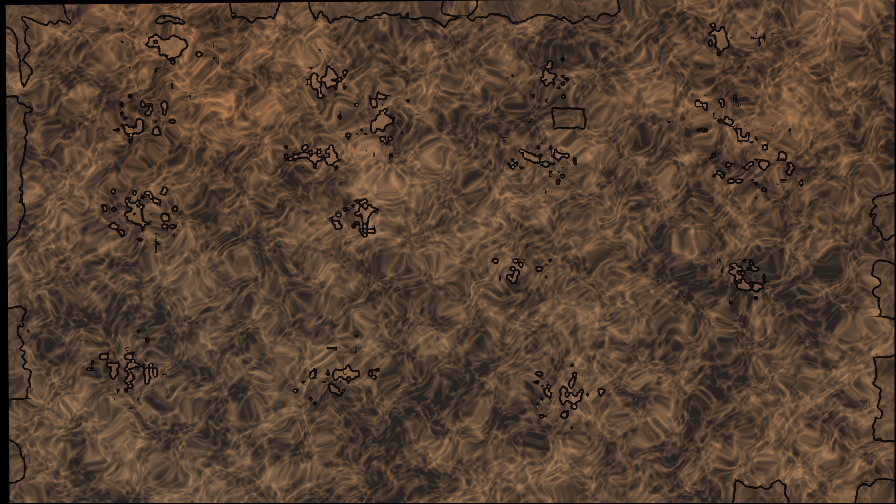
Give the GLSL for this texture, as a WebGL 2 fragment shader.

```glsl
#version 300 es
precision highp float;

uniform vec2 u_resolution;
out vec4 fragColor;

const vec3 SOIL_DARK = vec3(0.23, 0.18, 0.15);
const vec3 SOIL_LIGHT = vec3(0.57, 0.42, 0.29);
const vec3 FLAKE_TAN = vec3(0.56, 0.41, 0.28);
const vec3 PATCH_BROWN = vec3(0.29, 0.23, 0.18);
const vec3 INK = vec3(0.03, 0.025, 0.02);
const int CLUSTER_COUNT = 17;

float hash(vec2 p) {
    vec3 q = fract(p.xyx * 0.1031);
    q += dot(q, q.yzx + 33.33);
    return fract((q.x + q.y) * q.z);
}

float noise(vec2 p) {
    vec2 cell = floor(p);
    vec2 f = fract(p);
    f = f * f * (3.0 - 2.0 * f);
    float low = mix(hash(cell), hash(cell + vec2(1, 0)), f.x);
    float high = mix(hash(cell + vec2(0, 1)), hash(cell + vec2(1, 1)), f.x);
    return mix(low, high, f.y);
}

// Thin bright curls along the middle level of a noise
float fibre(vec2 p) {
    float ridge = 1.0 - abs(2.0 * noise(p) - 1.0);
    return ridge * ridge * ridge;
}

float soilTone(vec2 p) {
    vec2 bend = vec2(noise(p * 24.0 + 7.0), noise(p * 24.0 + 61.0)) - 0.5;
    vec2 q = p + 0.035 * bend;
    // Strands lean up to the right
    vec2 along = vec2(0.8 * q.x + 0.6 * q.y, 0.8 * q.y - 0.6 * q.x) * vec2(0.7, 1.2);
    float tone = 0.40;
    tone += 0.35 * (noise(p * 5.0 + 19.0) - 0.5);
    tone += 0.70 * (noise(q * 19.0 + 43.0) - 0.5);
    tone += 0.50 * (fibre(along * 45.0 + 90.0) - 0.41);
    tone += 0.42 * (fibre(along * 88.0 + 150.0) - 0.41);
    tone += 0.55 * (noise(q * 150.0 + 210.0) - 0.5);
    return clamp(tone, -0.2, 1.25);
}

// Positive inside crumbs gathered around scattered centres
float flakeField(vec2 p, float aspect) {
    float nearest = 9.0;
    for (int i = 0; i < CLUSTER_COUNT; i++) {
        float k = float(i);
        vec2 spot = fract(k * vec2(0.7549, 0.5698) + vec2(0.31, 0.47));
        vec2 centre = vec2(mix(0.08, 0.95, spot.x) * aspect, mix(0.1, 0.96, sqrt(spot.y)));
        float radius = mix(0.045, 0.075, hash(vec2(k, 5.0)));
        nearest = min(nearest, length((p - centre) * vec2(0.85, 1.1)) / radius);
    }
    float crumbs = 0.6 * noise(p * 58.0 + 300.0) + 0.4 * noise(p * 120.0 + 340.0);
    return crumbs - mix(0.44, 0.82, nearest);
}

// Positive inside ragged scraps along the rim and one small block
float patchField(vec2 p, float aspect) {
    float top = 1.0 - p.y + 0.1 * smoothstep(0.68, 0.72, p.x / aspect);
    float bottom = p.y + 0.1 * smoothstep(0.76, 0.72, p.x / aspect);
    float rim = min(min(p.x - 0.012, aspect - p.x), min(top, bottom));
    float ragged = 0.026 * (noise(p * 50.0 + 400.0) - 0.5);
    ragged += 0.012 * (noise(p * 110.0 + 430.0) - 0.5);
    float gaps = 0.08 * smoothstep(0.52, 0.38, noise(p * 12.0 + 460.0));
    float scraps = 0.038 - rim + ragged - gaps;
    vec2 side = abs(p - vec2(0.635 * aspect, 0.764)) - vec2(0.030, 0.019);
    return max(scraps, 0.3 * ragged - max(side.x, side.y));
}

// Turns a field into an approximate distance in canvas heights
float toDistance(float field, float pixel) {
    float slope = length(vec2(dFdx(field), dFdy(field))) / pixel;
    return field / max(slope, 0.2);
}

float outline(float dist, float halfWidth, float pixel) {
    return 1.0 - smoothstep(halfWidth - 0.5 * pixel, halfWidth + 0.5 * pixel, abs(dist));
}

// Uneven black margin, widest at the lower left
float frame(vec2 p, float aspect, float pixel) {
    float left = p.x - mix(0.019, 0.011, p.y);
    float top = 1.0 - p.y - mix(0.010, 0.0, min(p.x / (0.6 * aspect), 1.0));
    float inner = min(min(left, top), min(aspect - p.x - 0.003, p.y - 0.002));
    return 1.0 - smoothstep(-0.5 * pixel, 0.5 * pixel, inner);
}

void main() {
    float pixel = 1.0 / u_resolution.y;
    vec2 p = gl_FragCoord.xy * pixel;
    float aspect = u_resolution.x * pixel;

    // Matted ground with a slow shift from warm to grey
    vec3 colour = mix(SOIL_DARK, SOIL_LIGHT, soilTone(p));
    float warmth = noise(p * 2.5 + 510.0) + 0.4 * (p.y - 0.5) - 0.5;
    colour *= 1.0 + warmth * vec3(0.08, 0.0, -0.08);

    // Outlined scraps and crumbs
    float scrap = toDistance(patchField(p, aspect), pixel);
    float flake = toDistance(flakeField(p, aspect), pixel);
    colour = mix(colour, PATCH_BROWN, 0.4 * smoothstep(-pixel, pixel, scrap));
    colour = mix(colour, FLAKE_TAN, 0.6 * smoothstep(-pixel, pixel, flake));
    float ink = max(outline(scrap, 0.0021, pixel), outline(flake, 0.0023, pixel));
    colour = mix(colour, INK, 0.92 * ink);

    colour = mix(colour, vec3(0.0), frame(p, aspect, pixel));
    fragColor = vec4(colour, 1.0);
}
```
